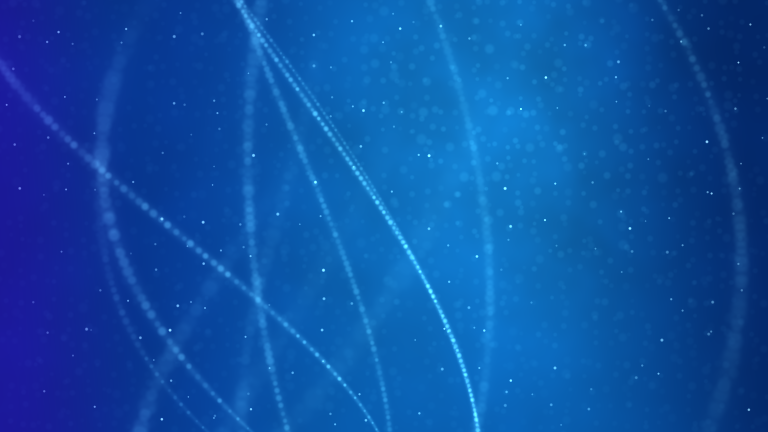
Give the GLSL for this background, as a Shadertoy shader.

```glsl
// Curved strands of glowing beads and drifting dust on a deep blue haze.

#define STRAND_GAIN 0.72
#define BEAD_CONTRAST 0.9
#define RIBBON_LEVEL 0.38
#define STAR_DENSITY 0.42
#define BOKEH_GAIN 0.10
#define HAZE_AMOUNT 0.16
#define HAZE_SCALE 3.2

const vec3 INDIGO = vec3(0.105, 0.095, 0.60);
const vec3 COBALT = vec3(0.025, 0.205, 0.555);
const vec3 OCEAN = vec3(0.025, 0.345, 0.675);
const vec3 AZURE = vec3(0.065, 0.475, 0.775);
const vec3 NAVY = vec3(0.012, 0.145, 0.400);
const vec3 BEAD_LIGHT = vec3(0.42, 0.66, 0.58);

float hash(vec2 p) {
    vec3 q = fract(p.xyx * vec3(0.1031, 0.1030, 0.0973));
    q += dot(q, q.yzx + 33.33);
    return fract((q.x + q.y) * q.z);
}

vec2 hash2(vec2 p) {
    return vec2(hash(p), hash(p + 71.7));
}

float gradientNoise(vec2 p) {
    vec2 i = floor(p), f = fract(p);
    vec2 u = f * f * f * (f * (f * 6.0 - 15.0) + 10.0);
    vec2 o = vec2(0.0, 1.0);
    float a = dot(hash2(i) * 2.0 - 1.0, f);
    float b = dot(hash2(i + o.yx) * 2.0 - 1.0, f - o.yx);
    float c = dot(hash2(i + o.xy) * 2.0 - 1.0, f - o.xy);
    float d = dot(hash2(i + o.yy) * 2.0 - 1.0, f - o.yy);
    return mix(mix(a, b, u.x), mix(c, d, u.x), u.y);
}

float fbm(vec2 p) {
    float sum = 0.0, amp = 1.0;
    for (int i = 0; i < 4; i++) {
        sum += amp * gradientNoise(p);
        p = p * 2.03 + 17.1;
        amp *= 0.5;
    }
    return sum;
}

// x holds the strand position at heights 0, 1/3, 2/3 and 1.
// ends holds radius at bottom and top, then glow at bottom and top.
float strand(vec2 p, vec4 x, vec4 ends) {
    float b = dot(x, vec4(-5.5, 9.0, -4.5, 1.0));
    float c = dot(x, vec4(9.0, -22.5, 18.0, -4.5));
    float d = dot(x, vec4(-4.5, 13.5, -13.5, 4.5));

    // Slide to the nearest point of the cubic x(y).
    float y = p.y, slope = 0.0;
    for (int i = 0; i < 3; i++) {
        slope = b + y * (2.0 * c + 3.0 * d * y);
        float gap = p.x - (x.x + y * (b + y * (c + y * d)));
        y += (gap * slope + p.y - y) / (1.0 + slope * slope);
    }
    float stretch = sqrt(1.0 + slope * slope);
    float across = length(p - vec2(x.x + y * (b + y * (c + y * d)), y));
    float t = clamp(y, 0.0, 1.0);
    float radius = mix(ends.x, ends.y, t);
    if (across > radius * 3.0 + 0.01) return 0.0;

    // Overlapping soft beads of uneven size and brightness.
    float spacing = 0.0075 + 0.3 * (ends.x + ends.y);
    float pixel = 0.6 / iResolution.y;
    float cell = floor(y / spacing), beads = 0.0;
    for (int i = -2; i <= 2; i++) {
        vec2 rnd = hash2(vec2(cell + float(i), x.x * 917.0 + x.w * 331.0));
        float center = (cell + float(i) + 0.35 + 0.3 * rnd.x) * spacing;
        float r = radius * (0.65 + 0.45 * rnd.y);
        float dist = length(vec2(across, (y - center) * stretch));
        beads += (0.25 + 0.75 * rnd.x) * (1.0 - smoothstep(r * 0.45 - pixel, r + pixel, dist));
    }
    float ribbon = exp(-across * across / (radius * radius));
    float glow = max(mix(ends.z, ends.w, t), 0.0);
    return glow * (BEAD_CONTRAST * min(beads, 1.3) + RIBBON_LEVEL * ribbon);
}

// One random disc per grid cell, kept inside its cell.
float dust(vec2 p, float cellSize, float radius, float density, float softness) {
    vec2 q = p / cellSize, id = floor(q);
    vec2 center = 0.25 + 0.5 * hash2(id + cellSize * 913.0);
    float rnd = hash(id + 39.3);
    float r = radius * (0.6 + 0.5 * hash(id + 5.7));
    float d = length(fract(q) - center) * cellSize;
    float disc = 1.0 - smoothstep(r * (1.0 - softness), r + 0.6 / iResolution.y, d);
    return disc * step(rnd, density) * (0.3 + 0.7 * hash(id + 83.1));
}

vec3 background(vec2 p) {
    vec3 col = mix(INDIGO, COBALT, smoothstep(-0.03, 0.36, p.x + 0.08 * (p.y - 0.5)));
    col = mix(col, OCEAN, smoothstep(0.28, 0.92, p.x + 0.12 * (0.5 - p.y)));
    vec2 g = (p - vec2(1.13, 0.66)) / vec2(0.44, 0.58);
    col = mix(col, AZURE, 0.95 * exp(-dot(g, g)));
    float shade = smoothstep(1.22, 1.80, p.x + 0.13 * (p.y - 0.5));
    return mix(col, NAVY, 0.95 * shade);
}

float allStrands(vec2 p) {
    // Broad, out of focus ribbons
    float s = strand(p, vec4(0.324, 0.486, 0.70, 0.80), vec4(0.026, 0.030, 0.20, -0.13));
    s += strand(p, vec4(0.56, 0.60, 0.69, 0.74), vec4(0.020, 0.028, 0.12, 0.0));
    s += strand(p, vec4(0.52, 0.72, 0.90, 1.00), vec4(0.034, 0.040, 0.09, -0.03));
    s += strand(p, vec4(0.66, 0.91, 1.08, 1.20), vec4(0.034, 0.044, 0.10, -0.02));
    s += strand(p, vec4(1.102, 1.134, 1.095, 0.995), vec4(0.016, 0.012, 0.15, 0.18));
    s += strand(p, vec4(1.639, 1.715, 1.678, 1.528), vec4(0.032, 0.009, 0.07, 0.27));
    // Left arcs
    s += strand(p, vec4(0.583, 0.315, 0.236, 0.347), vec4(0.004, 0.038, 0.52, 0.02));
    s += strand(p, vec4(0.481, 0.262, 0.236, 0.300), vec4(0.004, 0.030, 0.32, -0.15));
    s += strand(p, vec4(0.667, 0.595, 0.574, 0.606), vec4(0.009, 0.023, 0.36, 0.15));
    s += strand(p, vec4(0.903, 0.822, 0.690, 0.556), vec4(0.007, 0.012, 0.34, 0.30));
    // Sharp beaded diagonals
    s += strand(p, vec4(0.875, 0.565, 0.169, -0.07), vec4(0.0035, 0.019, 0.78, 0.10));
    s += strand(p, vec4(1.106, 0.993, 0.780, 0.544), vec4(0.0055, 0.0075, 1.0, 0.55));
    s += strand(p, vec4(1.111, 0.992, 0.799, 0.556), vec4(0.003, 0.005, 0.32, 0.36));
    return s;
}

void mainImage(out vec4 fragColor, in vec2 fragCoord) {
    vec2 p = fragCoord / iResolution.y;
    vec3 col = background(p);

    // Haze and faint bokeh, strongest in the bright upper middle
    vec2 m = (p - vec2(1.22, 0.74)) / vec2(0.48, 0.46);
    float mist = exp(-dot(m, m));
    col *= 1.0 + HAZE_AMOUNT * fbm(p * HAZE_SCALE) * (0.5 + mist);
    float bokeh = 0.0;
    for (int i = 0; i < 4; i++) {
        float k = float(i);
        bokeh += dust(p + k * 3.17, 0.036 + 0.014 * k, 0.008 + 0.002 * k, 0.55, 0.6);
    }
    col += BOKEH_GAIN * bokeh * (0.22 + 0.6 * mist) * vec3(0.5, 0.9, 0.8);

    col += STRAND_GAIN * allStrands(p) * BEAD_LIGHT;

    // Small crisp stars
    float stars = dust(p, 0.088, 0.0036, STAR_DENSITY, 0.7)
                + 0.6 * dust(p + 5.3, 0.067, 0.0028, STAR_DENSITY * 0.6, 0.7);
    col += stars * vec3(0.55, 0.65, 0.55);

    fragColor = vec4(clamp(col, 0.0, 1.0), 1.0);
}
```
